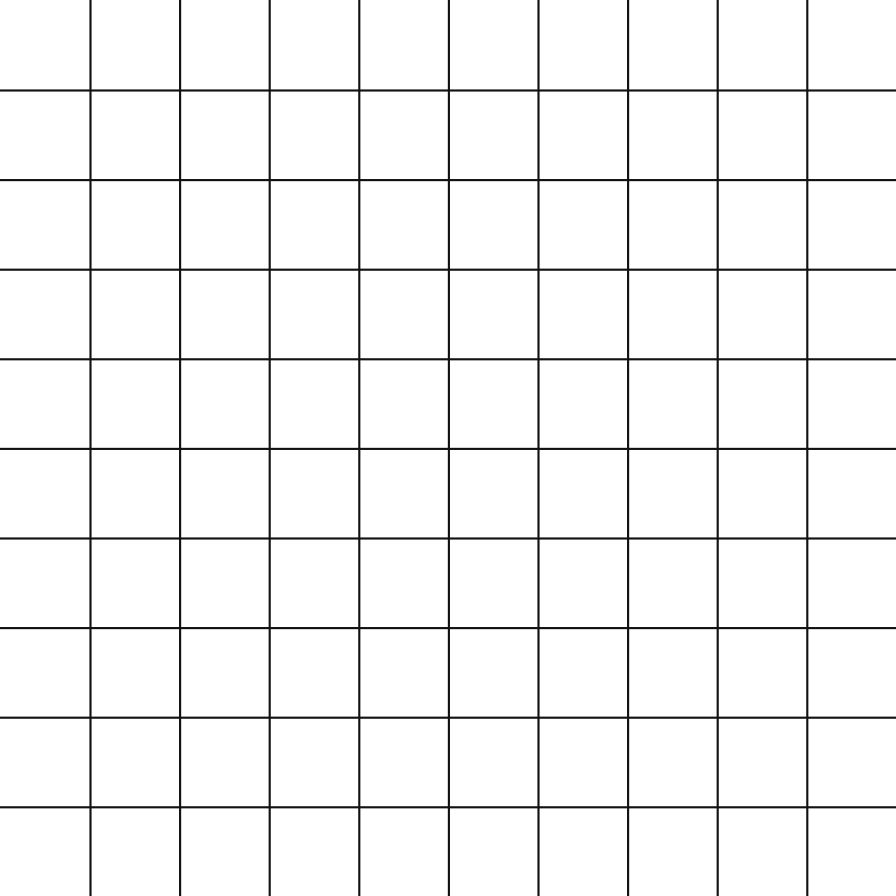
Reproduce this pattern procedurally as a Shadertoy shader.

```glsl
// Plain square grid: thin near-black rules on white, ten cells each way.
// Each axis finds its nearest interior rule, and the rule's exact coverage
// of the pixel gives smooth edges at any canvas size.

const float CELLS = 10.0;
const float LINE_WIDTH = 0.0024;
const vec2 GRID_SHIFT = vec2(0.001, -0.001);
const vec3 PAPER = vec3(1.0);
const vec3 INK = vec3(0.07);

// Distance to the nearest interior rule on each axis; the border has none.
vec2 ruleDistance(vec2 p, float cells) {
    vec2 nearest = clamp(floor(p * cells + 0.5), 1.0, cells - 1.0);
    return abs(p - nearest / cells);
}

// Share of a pixel covered by a band of the given width.
vec2 bandCoverage(vec2 dist, float width, vec2 pixel) {
    vec2 halfWidth = vec2(0.5 * width);
    vec2 high = min(dist + 0.5 * pixel, halfWidth);
    vec2 low = max(dist - 0.5 * pixel, -halfWidth);
    return clamp((high - low) / pixel, 0.0, 1.0);
}

void mainImage(out vec4 fragColor, in vec2 fragCoord) {
    vec2 uv = fragCoord / iResolution.xy;
    vec2 pixel = 1.0 / iResolution.xy;

    vec2 dist = ruleDistance(uv - GRID_SHIFT, CELLS);
    vec2 rules = bandCoverage(dist, LINE_WIDTH, pixel);

    // Union of the upright and level rules
    float ink = 1.0 - (1.0 - rules.x) * (1.0 - rules.y);
    fragColor = vec4(mix(PAPER, INK, ink), 1.0);
}
```
